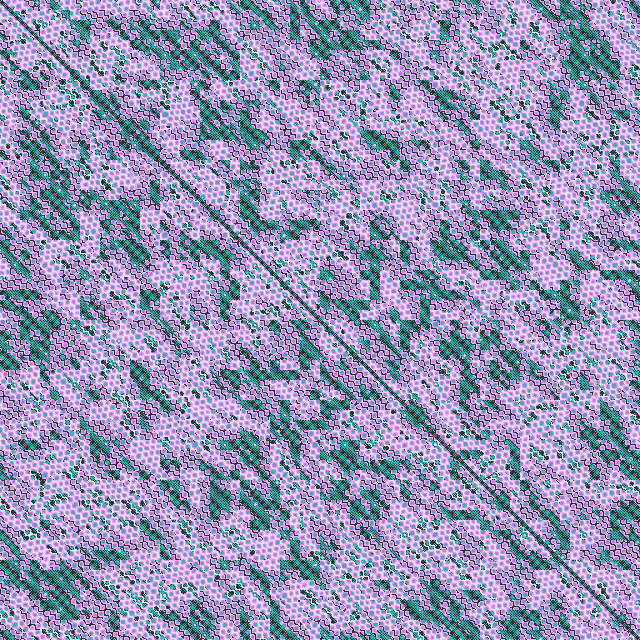
Give the GLSL for this pattern, as a three.js fragment shader.

```glsl
// Fractal diagonal lattice: pink and violet zigzag chains crossed by stepped teal mesh bands.
varying vec2 vUv;

const float PI = 3.14159265;

vec2 gradientAt(vec2 cell) {
  float angle = 2.0 * PI * fract(sin(dot(cell, vec2(127.1, 311.7))) * 43758.55);
  return vec2(cos(angle), sin(angle));
}

float gradientNoise(vec2 p) {
  vec2 i = floor(p);
  vec2 f = fract(p);
  vec2 w = f * f * f * (f * (f * 6.0 - 15.0) + 10.0);
  float a = dot(gradientAt(i), f);
  float b = dot(gradientAt(i + vec2(1.0, 0.0)), f - vec2(1.0, 0.0));
  float c = dot(gradientAt(i + vec2(0.0, 1.0)), f - vec2(0.0, 1.0));
  float d = dot(gradientAt(i + 1.0), f - 1.0);
  return mix(mix(a, b, w.x), mix(c, d, w.x), w.y);
}

// Distance from the falling diagonal inside square blocks of halving size.
float blockFractal(vec2 p, float blocks) {
  float sum = 0.0;
  float weight = 0.35;
  for (int k = 0; k < 3; k++) {
    vec2 q = fract(p * blocks);
    sum += weight * (abs(q.x + q.y - 1.0) - 0.333);
    weight *= 0.8;
    blocks *= 2.0;
  }
  return sum;
}

// Meandering bands with stair-stepped edges, mirrored in the falling diagonal.
float bandField(vec2 p) {
  vec2 folded = p.x + p.y < 1.0 ? 1.0 - p.yx : p;
  vec2 stepped = (floor(folded * 64.0) + 0.5) / 64.0;
  float s = 3.1 * abs(p.x + p.y - 1.0) + blockFractal(p, 4.0);
  s += 0.9 * gradientNoise(stepped * 5.0 + 2.3);
  s += 0.6 * gradientNoise(stepped * 11.0 + 7.1);
  s += 0.5 * gradientNoise(stepped * 23.0 + 4.6);
  return -cos(2.0 * PI * s);
}

// Wavy chains that run down the falling diagonal and close into small rings.
float chainLattice(vec2 g) {
  float u = g.x + g.y + 3.0 * gradientNoise(g / 13.0);
  float v = g.x - g.y;
  float jump = blockFractal(g / 512.0, 16.0);
  float coarse = cos(PI * g.x / 12.0) * cos(PI * g.y / 12.0);
  return cos(PI * u / 6.0) + 0.5 * cos(PI * v / 4.0) + 0.3 * coarse + 0.8 * jump;
}

// Ramp from the chain line outwards: light, pink, violet, slate, teal.
vec3 chainRamp(float r, vec3 light, vec3 teal) {
  vec3 col = mix(light, vec3(0.89, 0.66, 0.97), smoothstep(0.52, 0.60, r));
  col = mix(col, vec3(0.80, 0.52, 0.98), smoothstep(0.82, 0.90, r));
  col = mix(col, vec3(0.47, 0.58, 0.68), smoothstep(1.16, 1.24, r));
  return mix(col, teal, smoothstep(1.42, 1.50, r));
}

void main() {
  vec2 grid = vUv * 512.0;
  vec3 dark = vec3(0.17, 0.19, 0.18);
  vec3 teal = vec3(0.21, 0.69, 0.69);
  vec3 light = vec3(0.90, 0.77, 0.94);

  float band = bandField(vUv);
  float chain = chainLattice(grid);
  float checker = sin(PI * grid.x) * sin(PI * grid.y);
  float cool = smoothstep(-0.60, -0.95, band);
  float r = abs(chain);

  // Violet ground with a fine checker grain
  vec3 color = chainRamp(r + 0.10 * checker + 0.16 * cool, light, teal);

  // Chain lines: runs of black towards the bands, pale elsewhere
  float run = gradientNoise(vec2(grid.x + grid.y, 0.2 * (grid.x - grid.y)) / 11.0);
  float black = smoothstep(-0.08, 0.08, band + 0.15 + 1.3 * run);
  float line = 1.0 - smoothstep(0.27, 0.39, r);
  color = mix(color, mix(vec3(0.96, 0.87, 0.95), dark, black), line);

  // Teal and black mesh in the bands, in cool clumps and along the main diagonal
  vec3 mesh = mix(dark, teal, smoothstep(-0.3, 0.3, checker + 0.35 * chain));
  mesh = mix(mesh, light, smoothstep(1.48, 1.58, chain));
  float clump = smoothstep(0.70, 0.80, 0.8 * cool + 0.9 * gradientNoise(grid / 9.0) - 0.05);
  float spine = 1.0 - smoothstep(1.6, 2.6, abs(grid.x + grid.y - 512.0));
  float meshMask = max(smoothstep(0.81, 0.85, band), max(spine, clump * step(0.35, r)));
  color = mix(color, mesh, meshMask);

  gl_FragColor = vec4(color, 1.0);
}
```
